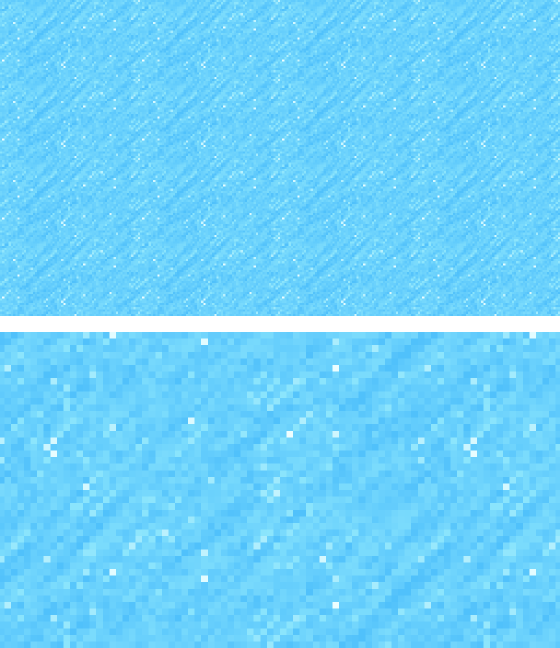
Top: the whole. Bottom: its middle third, enlarged.
Reproduce this texture procedurally as a Shadertoy shader.

```glsl
// Pixelated sky-blue water: square cells with fine grain, faint streaks rising
// to the right, and short diagonal chains of pale sparkles. All randomness is
// hashed on a cell grid that wraps, so the canvas tiles without a seam.

const vec2  TILE_CELLS  = vec2(64.0, 36.0);  // cells in one wrapping tile
const vec2  TILE_COUNT  = vec2(4.0);         // tiles across the canvas
const vec3  DEEP        = vec3(0.315, 0.755, 0.985);
const vec3  BASE        = vec3(0.415, 0.818, 0.988);
const vec3  LIGHT       = vec3(0.480, 0.857, 0.988);
const vec3  SPARKLE     = vec3(0.540, 0.895, 0.988);
const vec3  GLINT       = vec3(0.940, 1.000, 1.000);
const float GRAIN       = 0.80;              // share of per-cell noise
const float STREAK      = 0.60;              // share of diagonal noise
const int   STREAK_HALF = 6;                 // half length of streaks, in cells
const int   CHAIN_MAX   = 5;                 // longest sparkle chain, in cells
const float CHAIN_RATE  = 0.013;             // chains started per cell
const float CHAIN_GAPS  = 0.22;              // share of chain cells left out
const float SINGLE_RATE = 0.022;             // lone sparkles per cell

// Sine hash of a cell, wrapped to the tile; salt selects a separate field.
float cellHash(vec2 cell, float salt) {
    vec2 wrapped = floor(mod(cell + 0.5, TILE_CELLS));
    return fract(sin(dot(wrapped + salt * 7.31, vec2(127.1, 311.7))) * 43758.5453);
}

// Noise averaged along the rising diagonal, scaled to unit deviation.
float streakNoise(vec2 cell) {
    float total = 0.0, power = 0.0;
    for (int along = -STREAK_HALF; along <= STREAK_HALF; along++) {
        for (int side = -1; side <= 1; side++) {
            float weight = side == 0 ? 1.0 : 0.5;
            vec2 offset = vec2(along + side, along);
            total += weight * (cellHash(cell + offset, 1.0) - 0.5);
            power += weight * weight;
        }
    }
    return total * sqrt(12.0 / power);
}

// True for cells in a diagonal chain or picked as a lone sparkle.
bool isSparkle(vec2 cell) {
    bool inChain = false;
    for (int i = 0; i < CHAIN_MAX; i++) {
        float seed = cellHash(cell - float(i), 2.0) / CHAIN_RATE;
        inChain = inChain || (seed < 1.0 && seed * float(CHAIN_MAX) >= float(i));
    }
    bool kept = cellHash(cell, 3.0) > CHAIN_GAPS;
    return (inChain && kept) || cellHash(cell, 4.0) < SINGLE_RATE;
}

vec3 cellColor(vec2 cell) {
    // Triangular grain plus streaks set the shade of the water.
    float grain = (cellHash(cell, 5.0) + cellHash(cell, 6.0) - 1.0) * sqrt(6.0);
    float shade = GRAIN * grain + STREAK * streakNoise(cell);
    vec3 water = shade < 0.0 ? mix(BASE, DEEP, min(-shade / 2.2, 1.0))
                             : mix(BASE, LIGHT, min(shade / 1.4, 1.0));

    // Most sparkles are pale blue, a few are nearly white.
    float glint = pow(cellHash(cell, 8.0), 5.0);
    return isSparkle(cell) ? mix(SPARKLE, GLINT, glint) : water;
}

void mainImage(out vec4 fragColor, in vec2 fragCoord) {
    // Four samples per pixel smooth cell edges at any canvas size.
    vec3 color = vec3(0.0);
    for (int i = 0; i < 4; i++) {
        vec2 jitter = vec2(i % 2, i / 2) * 0.5 - 0.25;
        vec2 uv = (fragCoord + jitter) / iResolution.xy;
        color += cellColor(floor(uv * TILE_CELLS * TILE_COUNT));
    }
    fragColor = vec4(color / 4.0, 1.0);
}
```
